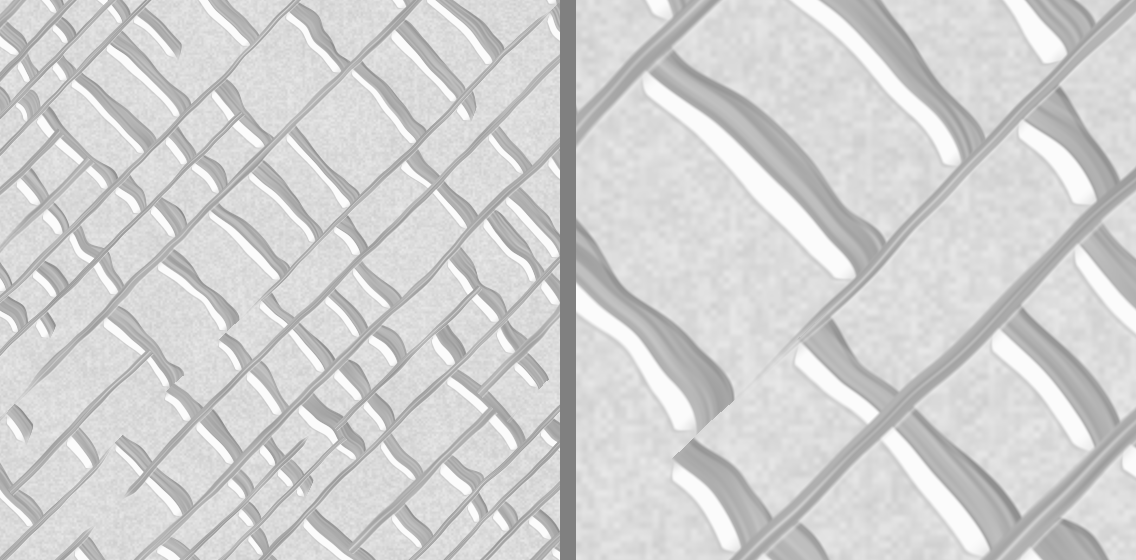
Left: the whole. Right: its middle third, enlarged.
This pattern is drawn by a WebGL 2 fragment shader. Its source:

```glsl
#version 300 es
precision highp float;
uniform vec2 u_resolution;
out vec4 outColor;

float hash(vec2 p) {
    return fract(sin(dot(p, vec2(127.1, 311.7))) * 43758.5453);
}

float noise(vec2 p) {
    vec2 i = floor(p), f = fract(p);
    f = f * f * (3.0 - 2.0 * f);
    return mix(mix(hash(i), hash(i + vec2(1, 0)), f.x),
               mix(hash(i + vec2(0, 1)), hash(i + vec2(1, 1)), f.x), f.y);
}

// Soft-edged interval from a to b
float band(float d, float a, float b) {
    float soft = 0.0013;
    return smoothstep(a - soft, a + soft, d) * (1.0 - smoothstep(b - soft, b + soft, d));
}

// Grey brushed strokes running along a groove
float brushed(float along, float across) {
    float fine = noise(vec2(along * 14.0, across * 330.0));
    float broad = noise(vec2(along * 9.0 + 40.0, across * 130.0));
    return 0.60 + 0.12 * fine + 0.07 * broad;
}

void main() {
    vec2 p = gl_FragCoord.xy / u_resolution.y;
    float rowHeight = 0.17, chunkLength = 0.36;

    // Diagonal axes: x up-right, y up-left, slightly hand-drawn
    vec2 q = vec2(p.x + p.y, p.y - p.x) * 0.7071;
    q += 0.010 * (vec2(noise(p * 8.0), noise(p * 8.0 + 20.0)) - 0.5);
    q += 0.003 * (vec2(noise(p * 30.0), noise(p * 30.0 + 50.0)) - 0.5);
    q.y += 0.011 * sin(q.y * 23.0);

    // Long rows, cut into chunks, each split into one to three lanes
    float s = q.y / rowHeight + 20.0;
    float row = floor(s);
    float u = q.x + chunkLength * hash(vec2(row, 3.7));
    float chunk = floor(u / chunkLength);
    float lanes = 1.0 + floor(2.6 * hash(vec2(chunk, row + 0.3)));
    float f = fract(s) * lanes;
    float lane = floor(f);
    float laneHeight = rowHeight / lanes;

    // Pale grainy faces
    float grain = noise(p * 260.0) + 0.6 * noise(p * 120.0 + 9.0) - 0.8;
    float shade = 0.859 + 0.065 * grain + 0.02 * (noise(p * 14.0) - 0.5);

    // Raised cross ridges: lit on the lower left, shaded on the upper right
    vec2 laneId = vec2(chunk * 7.0 + lane, row);
    float columns = 2.0 + floor(3.0 * hash(laneId + 0.6));
    for (float j = 0.0; j <= 4.0; j++) {
        if (j > columns) break;
        bool edge = j == 0.0 || j == columns;
        vec2 id = laneId + vec2(j * 13.1, j * 5.3);
        if (!edge && hash(id) > 0.86) continue;

        float jitter = edge ? 0.0 : 0.5 * (hash(id + 2.2) - 0.5);
        float center = (chunk + (j + jitter) / columns) * chunkLength;
        float height = edge ? rowHeight : laneHeight;
        float v = edge ? fract(s) * rowHeight : fract(f) * laneHeight;
        float cut = !edge && hash(id + 4.4) < 0.16 ? 0.4 * height : 0.0;

        float seed = center * 31.0 + row * 5.7;
        float wobble = 0.010 * (noise(vec2(q.y * 24.0, seed)) - 0.5);
        float bend = 0.011 * exp(-max(v - cut, 0.0) / 0.014);
        float d = u - center + 0.009 - wobble + bend;

        float reach = smoothstep(cut - 0.004, cut + 0.014, v);
        if (cut == 0.0) reach = 1.0;
        float dark = (0.014 + 0.021 * noise(vec2(q.y * 20.0, seed + 8.0))) * reach;
        float taper = smoothstep(cut, cut + 0.016, v) * (1.0 - smoothstep(height - 0.014, height, v));
        float light = (0.008 + 0.009 * noise(vec2(q.y * 13.0, seed + 3.0))) * taper;

        float tone = brushed(q.y + seed, d);
        tone -= 0.07 * band(d, dark - 0.004, dark);
        shade = mix(shade, tone, band(d, 0.0, dark) * reach);
        shade = mix(shade, 0.76, 0.5 * taper * band(d, -light - 0.0025, -light));
        shade = mix(shade, 0.985, taper * band(d, -light, 0.0));
    }

    // Thin grooves between lanes, tapering away in places
    float border = floor(f + 0.5);
    float e = (f - border) * laneHeight;
    float lineId = (row + border / lanes) * 17.3;
    float present = 1.0 - smoothstep(0.74, 0.84, noise(vec2(q.x * 5.0, lineId)));
    float halfWidth = (0.0042 + 0.003 * noise(vec2(q.x * 16.0, lineId + 4.0))) * present;
    float groove = brushed(q.x + lineId, e) - 0.02;
    float thread = 0.003 * (noise(vec2(q.x * 11.0, lineId + 7.0)) - 0.5);
    groove += 0.13 * band(e, thread - 0.0006, thread + 0.0006);
    shade = mix(shade, 0.92, 0.5 * present * band(e, -halfWidth - 0.002, -halfWidth));
    shade = mix(shade, groove, present * band(e, -halfWidth, halfWidth));

    outColor = vec4(vec3(clamp(shade, 0.0, 1.0)), 1.0);
}
```
